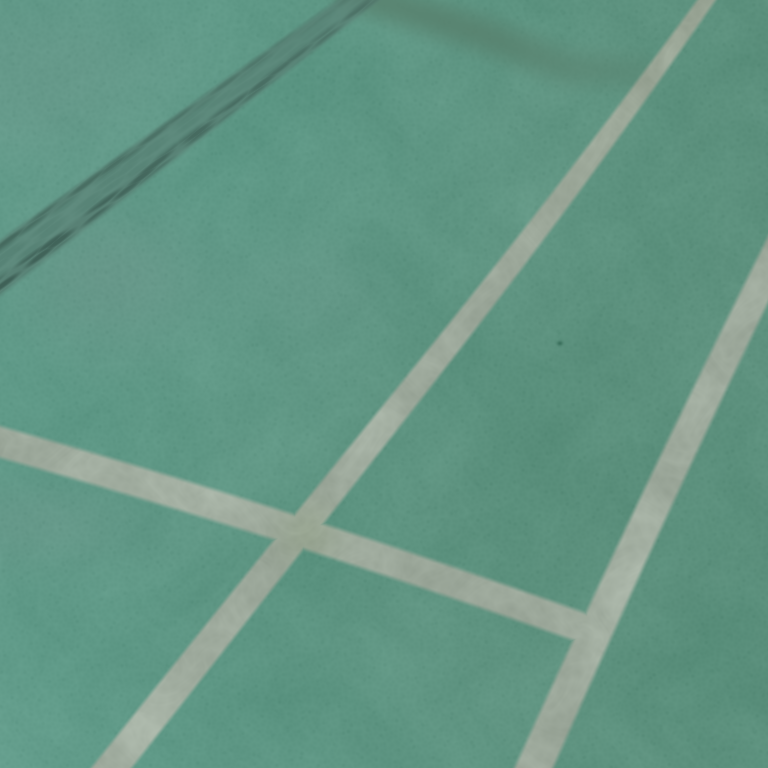
Reproduce this texture procedurally as a Shadertoy shader.

```glsl
vec2 hash2(vec2 p) {
    vec3 q = fract(p.xyx * vec3(0.1031, 0.103, 0.0973));
    q += dot(q, q.yzx + 33.33);
    return fract((q.xx + q.yz) * q.zy);
}

// Distance to the nearest jittered cell point
float cellular(vec2 p) {
    vec2 cell = floor(p), f = fract(p);
    float nearest = 2.0;
    for (int y = -1; y <= 1; y++)
        for (int x = -1; x <= 1; x++) {
            vec2 offset = vec2(x, y);
            nearest = min(nearest, length(offset + hash2(cell + offset + 50.0) - f));
        }
    return nearest;
}

// Layered, warped sines, roughly -1 to 1
float mottle(vec2 p) {
    float sum = 0.0, amp = 0.5;
    for (int i = 0; i < 5; i++) {
        p += 0.6 * sin(p.yx * 1.3 + float(i) * 2.1);
        sum += amp * sin(p.x + 1.7) * sin(p.y + 0.4);
        p = mat2(1.5, 1.1, -1.1, 1.5) * p;
        amp *= 0.62;
    }
    return sum;
}

float stripe(float offset, float halfWidth, float soft) {
    return 1.0 - smoothstep(halfWidth - soft, halfWidth + soft, abs(offset));
}

float blob(vec2 p, vec2 centre, vec2 size) {
    vec2 d = (p - centre) / size;
    return exp(-dot(d, d));
}

float segmentDistance(vec2 p, vec2 a, vec2 b) {
    vec2 ab = b - a;
    return length(p - a - ab * clamp(dot(p - a, ab) / dot(ab, ab), 0.0, 1.0));
}

vec3 courtFloor(vec2 p) {
    vec3 col = mix(vec3(0.378, 0.608, 0.538), vec3(0.362, 0.568, 0.492),
                   smoothstep(0.0, 0.95, p.x + 0.12 * sin(p.y * 5.0)));
    col += vec3(0.024, 0.019, 0.021) * mottle(p * 9.0);
    col += 0.014 * mottle(p * 30.0 + 4.0);

    // Worn, greyish areas
    float worn = blob(p, vec2(0.14, 0.64), vec2(0.12, 0.09))
               + 0.7 * blob(p, vec2(0.06, 0.91), vec2(0.17, 0.12))
               + 0.7 * blob(p, vec2(0.04, 0.32), vec2(0.14, 0.06))
               + 0.4 * blob(p, vec2(0.41, 0.62), vec2(0.09, 0.07));
    col = mix(col, vec3(0.415, 0.592, 0.542), 0.7 * min(worn, 1.0));

    // Fine grain, faint specks and one dark mark
    col += 0.017 * (cellular(p * 150.0) - 0.45);
    col -= 0.012 * (1.0 - smoothstep(0.04, 0.22, cellular(p * 60.0)));
    col -= 0.13 * blob(p, vec2(0.729, 0.553), vec2(0.004, 0.003));
    return col;
}

void mainImage(out vec4 fragColor, in vec2 fragCoord) {
    vec2 p = fragCoord / iResolution.xy;
    float soft = max(0.0045, 1.0 / iResolution.y);
    vec3 col = courtFloor(p);

    // Soft brown shadow along the top, fading to the right
    float shadow = min(segmentDistance(p, vec2(0.46, 1.01), vec2(0.63, 0.955)),
                   min(segmentDistance(p, vec2(0.63, 0.955), vec2(0.74, 0.912)),
                       segmentDistance(p, vec2(0.74, 0.912), vec2(0.83, 0.905))));
    col = mix(col, vec3(0.345, 0.505, 0.43), (1.0 - smoothstep(0.0, 0.042, shadow))
              * mix(0.8, 0.4, smoothstep(0.6, 0.85, p.x)));

    // Faded grey band with broken dark borders
    float across = p.y - 0.651 - 0.745 * p.x;
    float bandHalf = 0.036 - 0.034 * p.x;
    float along = dot(p, vec2(0.8, 0.6));
    float streak = 1.0 - smoothstep(0.2, 0.75, cellular(vec2(along * 22.0, across * 110.0)));
    float fade = 1.0 - 1.3 * p.x;
    col = mix(col, vec3(0.365, 0.522, 0.475), 0.75 * stripe(across, bandHalf, 0.006));
    float upperRim = stripe(across - bandHalf * 0.8, 0.005, 0.005);
    float lowerRim = stripe(across + bandHalf * 0.6, 0.009 - 0.008 * p.x, 0.005);
    col = mix(col, vec3(0.27, 0.40, 0.36), upperRim * (0.35 + 0.35 * streak) * fade);
    col = mix(col, vec3(0.26, 0.385, 0.35), lowerRim * (0.25 + 0.6 * streak) * (0.3 + 0.7 * fade));
    col -= 0.03 * streak * stripe(across, bandHalf, 0.006) * fade;

    // Painted lines: long diagonal, right side line, cross line
    float diagonalX = 0.145 + 0.815 * p.y - 0.04 * p.y * p.y - 0.003 * sin(6.2832 * p.y);
    float diagonal = stripe(p.x - diagonalX, 0.0263 - 0.006 * p.y - 0.0083 * p.y * p.y, soft);
    float sideOffset = p.x - 0.695 - 0.447 * p.y - 0.035 * p.y * p.y;
    float side = stripe(sideOffset, 0.025 - 0.006 * p.y, soft);
    float crossing = stripe(p.y - 0.4245 + 0.281 * p.x + 0.05 * p.x * p.x, 0.0205, soft)
                   * (1.0 - smoothstep(-0.004, 0.004, sideOffset));
    float paint = max(diagonal, max(side, crossing));

    // Chalky paint, brighter where less worn
    vec3 paintCol = vec3(0.622, 0.664, 0.612) + 0.04 * mottle(p * 28.0)
                  + 0.025 * (cellular(p * 70.0) - 0.45);
    paintCol += 0.05 * (blob(p, vec2(0.23, 0.36), vec2(0.10, 0.05))
                      + blob(p, vec2(0.47, 0.44), vec2(0.05, 0.06))
                      + blob(p, vec2(0.20, 0.08), vec2(0.06, 0.08))
                      + blob(p, vec2(0.82, 0.26), vec2(0.06, 0.10)));
    paintCol -= vec3(0.02, 0.02, 0.03) * smoothstep(0.55, 1.0, p.y);
    paintCol -= vec3(0.02, 0.015, 0.04) * blob(p, vec2(0.40, 0.305), vec2(0.04));
    col = mix(col, paintCol, paint * 0.97);

    fragColor = vec4(clamp(col, 0.0, 1.0), 1.0);
}
```
